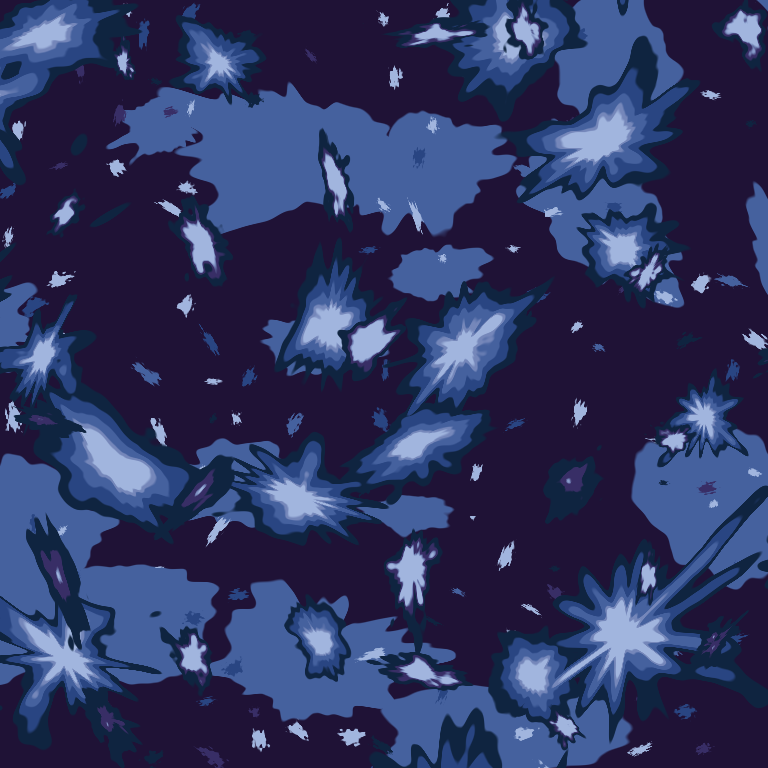
Reproduce this pattern procedurally as a WebGL 1 fragment shader.

```glsl
precision highp float;
uniform vec2 u_resolution;

#define EDGE 0.0016
#define BLOB_CELLS 4.0
#define BLOB_SHARE 0.86
#define BLOB_SIZE vec2(0.03, 0.11)
#define SPLAT_CELLS 4.0
#define SPLAT_SHARE 0.9
#define SPLAT_SIZE vec2(0.04, 0.088)
#define SHARD_CELLS 5.0
#define SHARD_SHARE 0.65
#define SHARD_SIZE vec2(0.018, 0.042)
#define GRAIN_CELLS 17.0
#define GRAIN_SIZE vec2(0.004, 0.011)

const vec3 NIGHT = vec3(0.12, 0.07, 0.21);
const vec3 TEAL = vec3(0.06, 0.14, 0.25);
const vec3 PLUM = vec3(0.22, 0.18, 0.40);
const vec3 NAVY = vec3(0.16, 0.27, 0.51);
const vec3 BLUE = vec3(0.27, 0.38, 0.62);
const vec3 HAZE = vec3(0.46, 0.53, 0.73);
const vec3 PALE = vec3(0.63, 0.71, 0.87);

float hash(vec2 p) {
  return fract(sin(dot(p, vec2(127.1, 311.7))) * 43758.5453);
}

float noise(vec2 p) {
  vec2 i = floor(p), f = fract(p);
  f = f * f * f * (f * (f * 6.0 - 15.0) + 10.0);
  return mix(mix(hash(i), hash(i + vec2(1.0, 0.0)), f.x),
             mix(hash(i + vec2(0.0, 1.0)), hash(i + 1.0), f.x), f.y);
}

// Ragged ellipses, one per grid cell at most.
// rough: broad lobes, radial fingers, local wobble.
// Returns the relative radius (1 at the rim), the size and a random tag.
vec3 scatter(vec2 p, float cells, float share, vec2 sizes, vec2 slimness,
             vec2 tilt, vec3 rough, float seed) {
  vec3 nearest = vec3(9.0, 0.05, 0.0);
  for (int j = -1; j <= 1; j++) {
    for (int i = -1; i <= 1; i++) {
      vec2 cell = floor(p * cells) + vec2(float(i), float(j));
      vec2 id = cell + seed;
      if (hash(id + 3.7) > share) continue;
      vec2 jitter = vec2(hash(id + 0.3), hash(id + 1.9));
      vec2 q = p - (cell + 0.1 + 0.8 * jitter) / cells;
      float size = mix(sizes.x, sizes.y, hash(id + 5.1));
      float slim = sqrt(mix(slimness.x, slimness.y, hash(id + 7.3)));
      float angle = tilt.x + tilt.y * (hash(id + 9.7) - 0.5);
      float c = cos(angle), s = sin(angle);
      q = vec2(c * q.x + s * q.y, c * q.y - s * q.x);
      q /= size * vec2(1.0 / slim, slim);

      float radius = length(q);
      vec2 dir = q / max(radius, 0.001);
      float lobes = noise(dir * 1.3 + id * 7.1) - 0.5;
      float fingers = noise(dir * 4.5 + q * 0.7 + id * 3.3) - 0.5;
      float wobble = noise(q * 2.6 + id * 5.7) - 0.5;
      fingers *= 0.3 + 1.2 * hash(id + 11.3);
      radius *= 1.0 + rough.x * lobes + rough.y * fingers;
      radius += rough.z * wobble;
      if (radius < nearest.x) nearest = vec3(radius, size, hash(id + 13.9));
    }
  }
  return nearest;
}

// Coverage inside a given contour of a scattered shape.
float inside(vec3 shape, float level) {
  return 1.0 - smoothstep(-EDGE, EDGE, (shape.x - level) * shape.y);
}

void main() {
  vec2 p = gl_FragCoord.xy / min(u_resolution.x, u_resolution.y);
  vec3 color = NIGHT;

  // Large flat blobs, mostly leaning down to the right
  vec3 blob = scatter(p, BLOB_CELLS, BLOB_SHARE, BLOB_SIZE,
                      vec2(0.4, 0.9), vec2(-0.4, 1.3), vec3(0.7, 0.35, 0.2), 17.0);
  color = mix(color, BLUE, inside(blob, 1.0));

  // Small grains in loose clusters
  float crowd = 0.2 + 0.6 * noise(p * 5.0 + 40.0);
  vec3 grain = scatter(p, GRAIN_CELLS, crowd, GRAIN_SIZE,
                       vec2(0.3, 0.8), vec2(0.2, 3.1), vec3(0.6, 0.3, 0.9), 61.0);
  vec3 tint = grain.z < 0.42 ? PALE : grain.z < 0.62 ? NAVY
            : grain.z < 0.76 ? PLUM : grain.z < 0.88 ? BLUE : TEAL;
  color = mix(color, tint, inside(grain, 1.0));

  // Bursts in stepped tones from a dark rim to a pale core
  vec3 splat = scatter(p, SPLAT_CELLS, SPLAT_SHARE, SPLAT_SIZE,
                       vec2(0.4, 0.95), vec2(0.3, 2.6), vec3(0.6, 0.75, 0.3), 113.0);
  color = mix(color, TEAL, inside(splat, 1.0));
  color = mix(color, NAVY, inside(splat, 0.78));
  color = mix(color, BLUE, inside(splat, 0.57));
  color = mix(color, HAZE, inside(splat, 0.39));
  color = mix(color, PALE, inside(splat, 0.32));

  // Slim shards with a dark and a plum rim, some without a core
  vec3 shard = scatter(p, SHARD_CELLS, SHARD_SHARE, SHARD_SIZE,
                       vec2(0.25, 0.8), vec2(0.0, 3.1), vec3(0.6, 0.4, 0.6), 211.0);
  float core = shard.z < 0.3 ? 0.0 : 0.55;
  color = mix(color, TEAL, inside(shard, 1.0));
  color = mix(color, PLUM, inside(shard, max(core + 0.14, 0.4)));
  color = mix(color, HAZE, inside(shard, core));
  color = mix(color, PALE, inside(shard, core - 0.06));

  gl_FragColor = vec4(color, 1.0);
}
```
